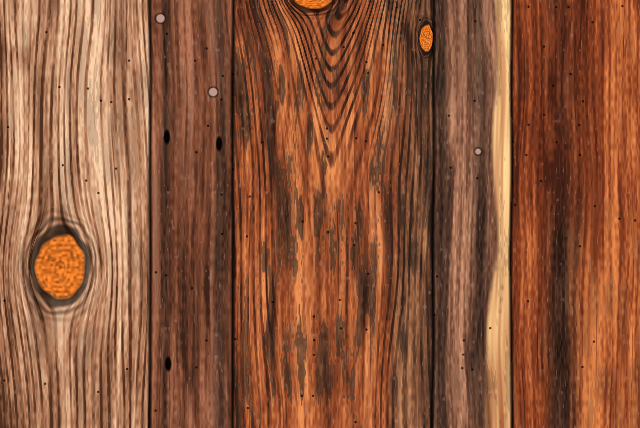
This texture is drawn by a Shadertoy shader. Its source:

```glsl
// Five weathered barn boards with upright grain, knots, stains and nails.
// Stretched noise follows a grain coordinate that bends around the knots;
// its tone picks from a dark, middle and light colour per board.
#define GRAIN_CONTRAST 1.15
#define RIDGE_FREQ 390.0
#define ARCH_SPREAD 0.42
#define STAIN_AMOUNT 0.75
#define PIT_DENSITY 0.06
#define GAP_WIDTH 0.005
#define KNOT_COLOR vec3(0.90, 0.47, 0.16)
#define CHAR_COLOR vec3(0.15, 0.11, 0.09)
#define NAIL_COLOR vec3(0.74, 0.59, 0.54)

const float edges[4] = float[4](0.352, 0.545, 1.012, 1.195);
const vec4 knots[3] = vec4[3](vec4(0.141, 0.375, 0.06, 0.08),
    vec4(0.732, 1.012, 0.05, 0.036), vec4(0.996, 0.91, 0.016, 0.034));
const vec3 darks[5] = vec3[5](vec3(0.32, 0.19, 0.12), vec3(0.24, 0.14, 0.1),
    vec3(0.24, 0.13, 0.09), vec3(0.24, 0.16, 0.13), vec3(0.3, 0.13, 0.08));
const vec3 mids[5] = vec3[5](vec3(0.7, 0.48, 0.35), vec3(0.49, 0.28, 0.19),
    vec3(0.6, 0.3, 0.17), vec3(0.48, 0.31, 0.23), vec3(0.56, 0.26, 0.14));
const vec3 lights[5] = vec3[5](vec3(0.99, 0.82, 0.66), vec3(0.72, 0.47, 0.35),
    vec3(0.93, 0.57, 0.33), vec3(0.82, 0.58, 0.44), vec3(0.91, 0.53, 0.29));
const vec2 nails[3] = vec2[3](vec2(0.375, 0.957), vec2(0.498, 0.785), vec2(1.117, 0.646));
const vec2 holes[3] = vec2[3](vec2(0.39, 0.68), vec2(0.512, 0.664), vec2(0.393, 0.15));

float hash(vec2 p) { return fract(sin(dot(p, vec2(127.1, 311.7))) * 43758.5453); }

float noise(vec2 p) {
    vec2 i = floor(p), f = fract(p);
    f = f * f * (3.0 - 2.0 * f);
    return mix(mix(hash(i), hash(i + vec2(1, 0)), f.x),
               mix(hash(i + vec2(0, 1)), hash(i + 1.0), f.x), f.y);
}

// Soft band of half width w around x = c
float band(float x, float c, float w) { float d = (x - c) / w; return exp(-d * d); }

void mainImage(out vec4 fragColor, in vec2 fragCoord) {
    vec2 p = fragCoord / iResolution.y;
    float px = 1.0 / iResolution.y;
    float wobble = noise(p * vec2(9, 5)) - 0.5;

    // Board index and distance to the nearest joint
    int board = 0;
    float joint = 1.0;
    for (int i = 0; i < 4; i++) {
        float d = p.x - edges[i] - 0.006 * (noise(vec2(p.y * 5.0, float(i) * 7.3)) - 0.5);
        if (d > 0.0) board = i + 1;
        joint = min(joint, abs(d));
    }

    // Fibres flow around knots; rings also arch on the middle board
    vec2 h = p + vec2(0.014 * wobble, float(board) * 7.3);
    for (int i = 0; i < 3; i++) {
        vec2 q = (p - knots[i].xy) / (knots[i].zw * 1.1);
        h.x -= 0.85 * (p.x - knots[i].x) / max(dot(q, q), 1.0);
    }
    vec2 g = h;
    float arches = 0.0;
    if (board == 2) {
        float dx = h.x - 0.775 + 0.03 * (noise(p * vec2(8, 3)) - 0.5);
        float rise = max(p.y - 0.4, 0.0), spread = ARCH_SPREAD * rise * rise;
        arches = smoothstep(0.05, -0.03, abs(dx) - spread) * smoothstep(0.5, 0.75, p.y);
        g.x = sqrt(dx * dx + 0.0002) - spread * band(dx, 0.0, 0.2) + 0.008 * wobble;
    }

    // Grain layers, from broad streaks to single fibres and thin cracks
    float broad = noise(g * vec2(26, 1.3)) - 0.5;
    float streak = noise(h * vec2(75, 2.6)) - 0.5;
    float fibre = noise(h * vec2(180, 8)) - 0.5;
    float speck = noise(h * vec2(320, 70)) - 0.5;
    float patches = noise(p * vec2(7, 3.5) + 4.0) - 0.5;
    float ridge = 0.5 + 0.5 * sin(g.x * RIDGE_FREQ + 9.0 * noise(g * vec2(22, 3)));
    float valley = smoothstep(0.5, 0.0, ridge) * (0.3 + 1.3 * noise(h * vec2(60, 9)));
    float crack = smoothstep(0.08, 0.0, abs(noise(h * vec2(48, 1.7) + 8.0) - 0.5))
        * smoothstep(0.4, 0.7, noise(h * vec2(30, 5)));
    float ridged = board == 0 ? 0.4 : 0.15;
    if (board == 2) ridged += 0.35 * arches
        + 0.27 * (smoothstep(0.66, 0.62, p.x) + smoothstep(0.84, 0.93, p.x));
    float tone = 0.6 + 0.28 * patches - ridged * valley - 0.35 * crack + GRAIN_CONTRAST
        * (0.38 * broad + 0.38 * streak + 0.38 * fibre + 0.3 * speck);
    if (board == 0) tone += 0.1;
    if (board == 4) tone += 0.34 * smoothstep(1.34, 1.41, p.x + 0.03 * wobble) - 0.1;

    // Wood colour, greyer at the middle board's right, with a sapwood rim
    vec3 color = mix(darks[board], mids[board], clamp(tone * 2.0, 0.0, 1.0));
    color = mix(color, lights[board], clamp(tone * 2.0 - 1.0, 0.0, 1.0));
    float grey = board == 2 ? smoothstep(0.86, 0.96, p.x + 0.08 * broad) : 0.0;
    color = mix(color, vec3(0.85, 0.67, 0.52) * dot(color, vec3(0.4, 0.6, 0.3)), 0.55 * grey);
    float rim = 1.127 + 0.035 * noise(vec2(p.y * 4.5, 2)) + 0.012 * streak;
    float sap = board == 3 ? smoothstep(-0.006, 0.008, p.x - rim) : 0.0;
    color = mix(color, mix(mids[4], vec3(1, 0.8, 0.55), 0.7 + 0.6 * (streak + fibre)), sap);

    // Charred stains: broken streaks and long bands
    float stain = smoothstep(0.66, 0.86, noise(h * vec2(60, 10) + 3.0) + 0.4 * (patches + fibre + speck));
    stain = stain * (board == 2 ? 0.9 : 0.3) + 0.7 * arches * valley;
    float sway = p.x + 0.015 * wobble + 0.012 * streak;
    if (board == 1) stain += 0.8 * (band(sway, 0.384, 0.01) + band(sway, 0.514, 0.013));
    if (board == 3) stain += 0.8 * band(sway, 1.026, 0.014) + 0.6 * band(sway, 1.12, 0.018);
    if (board == 4) stain += band(sway, 1.318, 0.035) * mix(1.1, 0.35, smoothstep(0.35, 0.65, p.y));
    color = mix(color, CHAR_COLOR * (1.3 + fibre + speck), STAIN_AMOUNT * min(stain, 1.0));

    // Worm pits scattered over a grid, and pale flecks
    vec2 cell = floor(p * 32.0);
    vec2 spot = fract(p * 32.0) - 0.3 - 0.4 * vec2(hash(cell), hash(cell + 5.0));
    color *= 1.0 - 0.7 * step(hash(cell + 11.0), PIT_DENSITY) * smoothstep(0.13, 0.04, length(spot));
    color = mix(color, NAIL_COLOR, 0.3 * smoothstep(0.85, 0.95, noise(p * vec2(240, 60))));
    color *= mix(0.2, 1.0, smoothstep(0.0, GAP_WIDTH + px, joint));

    // Knots with rings and bark, nail holes and nail heads
    for (int i = 0; i < 3; i++) {
        vec2 q = (p - knots[i].xy) / knots[i].zw;
        float d = length(q) + 0.2 * (noise(q * 2.5 + 9.0) - 0.5);
        float rings = 0.7 + 0.08 * sin(d * 32.0) + 0.5 * noise(q * vec2(9, 14));
        color *= 1.0 - 0.6 * band(d, 1.05, 0.12) - 0.2 * band(d, 1.3, 0.3) * (1.0 + sin(d * 28.0));
        color = mix(color, KNOT_COLOR * rings, smoothstep(1.02, 0.9, d));
        color *= 0.07 + 0.93 * smoothstep(0.6, 1.15, length((p - holes[i]) / vec2(0.008, 0.019)));
        float head = length(p - nails[i]) - (i == 2 ? 0.007 : 0.01);
        color *= mix(0.4, 1.0, smoothstep(0.0, 0.006, head));
        color = mix(color, NAIL_COLOR, smoothstep(px, -px, head));
    }
    fragColor = vec4(clamp(color, 0.0, 1.0), 1.0);
}
```
